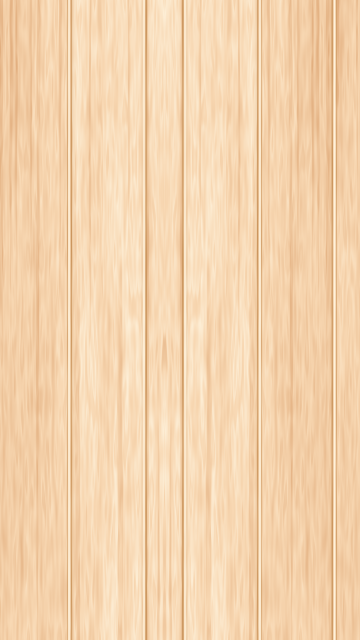
Give the GLSL for this texture, as a WebGL 2 fragment shader.

```glsl
#version 300 es
precision highp float;
// Pale wooden boards standing upright, mirrored about a bright axis left of centre.
// Stretched gradient noise makes the grain; a repeat of the distance from the axis
// places the seams, each a dark groove beside a light bevel.
#define AXIS 0.457          // mirror line, in canvas widths
#define FIRST_SEAM 0.051    // distance from the axis to the first seam
#define BOARD 0.2075        // width of one board
#define GROOVE 0.0021       // half width of the dark groove
#define BEVEL 0.0062        // offset of the light line from the groove
#define FINE_GRAIN 0.56
#define LONG_GRAIN 0.50
#define BROAD_GRAIN 0.30

uniform vec2 u_resolution;
out vec4 fragColor;

const vec3 DARK_WOOD = vec3(0.90, 0.71, 0.53);
const vec3 MID_WOOD = vec3(0.970, 0.842, 0.695);
const vec3 LIGHT_WOOD = vec3(0.99, 0.925, 0.825);
const vec3 GROOVE_COLOR = vec3(0.80, 0.59, 0.37);
const vec3 BEVEL_COLOR = vec3(1.0, 0.95, 0.86);

float hash(vec2 p) {
  vec3 q = fract(p.xyx * vec3(0.1031, 0.1030, 0.0973));
  q += dot(q, q.yzx + 33.33);
  return fract((q.x + q.y) * q.z);
}

float cornerSlope(vec2 cell, vec2 offset) {
  float angle = 6.2832 * hash(cell);
  return dot(vec2(cos(angle), sin(angle)), offset);
}

float gradientNoise(vec2 p) {
  vec2 i = floor(p), f = p - i;
  vec2 w = f * f * f * (f * (f * 6.0 - 15.0) + 10.0);
  vec2 e = vec2(1.0, 0.0);
  float low = mix(cornerSlope(i, f), cornerSlope(i + e, f - e), w.x);
  float high = mix(cornerSlope(i + e.yx, f - e.yx), cornerSlope(i + 1.0, f - 1.0), w.x);
  return 1.4 * mix(low, high, w.y);
}

// Coverage of a vertical line, softened by one pixel
float line(float d, float halfWidth, float pixel) {
  return 1.0 - smoothstep(halfWidth - 0.5 * pixel, halfWidth + 0.5 * pixel, abs(d));
}

vec3 woodColor(float tone) {
  vec3 lower = mix(DARK_WOOD, MID_WOOD, clamp(tone / 0.62, -0.25, 1.0));
  return mix(lower, LIGHT_WOOD, clamp((tone - 0.62) / 0.38, 0.0, 1.1));
}

void main() {
  vec2 p = gl_FragCoord.xy / u_resolution.x;
  float pixel = 1.0 / u_resolution.x;
  float u = abs(p.x - AXIS);

  // Board number and position inside it
  float boardPos = (u - FIRST_SEAM) / BOARD;
  float board = floor(boardPos);
  vec2 g = vec2(u, p.y + 7.0 * hash(vec2(board + 5.0, 2.0)));

  // Grain in three scales, bent slightly along its length
  g.x += 0.0015 * gradientNoise(vec2(u * 12.0, g.y * 4.0));
  float fine = gradientNoise(g * vec2(95.0, 7.5) + 41.0);
  float hair = gradientNoise(g * vec2(150.0, 13.0) + 83.0);
  float streak = gradientNoise(g * vec2(48.0, 1.6) + 17.0);
  float broad = gradientNoise(g * vec2(10.0, 1.1) + 63.0);
  float vein = smoothstep(0.28, 0.60, gradientNoise(g * vec2(75.0, 0.35) + 29.0));

  // Light along the axis, warmer and darker outwards
  float tone = 0.83 - 0.62 * u;
  tone += 0.5 * FINE_GRAIN * (fine + 0.5 * hair) + 0.6 * LONG_GRAIN * streak;
  tone += 0.6 * BROAD_GRAIN * broad - 0.32 * vein;
  tone -= 0.35 * smoothstep(0.15, 0.6, fine + 0.4 * streak);
  tone += 0.06 * (hash(vec2(board + 3.0, 9.0)) - 0.5);

  // Short dark figure on the axis board
  float figure = exp(-u * u / 0.0005 - pow(p.y - 0.85, 2.0) / 0.02);
  tone -= 0.45 * figure * smoothstep(-0.1, 0.4, fine + streak);
  vec3 color = woodColor(tone);

  // Nearest seam: groove, bevel, then a fainter second groove
  float seam = max(floor(boardPos + 0.5), 0.0);
  float d = u - FIRST_SEAM - seam * BOARD;
  float wear = 0.85 + 0.3 * gradientNoise(vec2(seam * 7.3 + 0.5, p.y * 5.0));
  float shade = exp(-pow(d / 0.007, 2.0));
  color = mix(color, GROOVE_COLOR, 0.18 * shade);
  color = mix(color, GROOVE_COLOR, line(d, GROOVE, pixel) * clamp(wear, 0.0, 1.0));
  float bevelStrength = min(0.65 + 0.17 * seam, 1.0);
  color = mix(color, BEVEL_COLOR, line(d - BEVEL, 0.0026, pixel) * bevelStrength);
  float second = 0.25 + 0.5 * step(0.5, seam);
  color = mix(color, GROOVE_COLOR, line(d - 1.85 * BEVEL, 0.0016, pixel) * second * wear);

  fragColor = vec4(clamp(color, 0.0, 1.0), 1.0);
}
```
